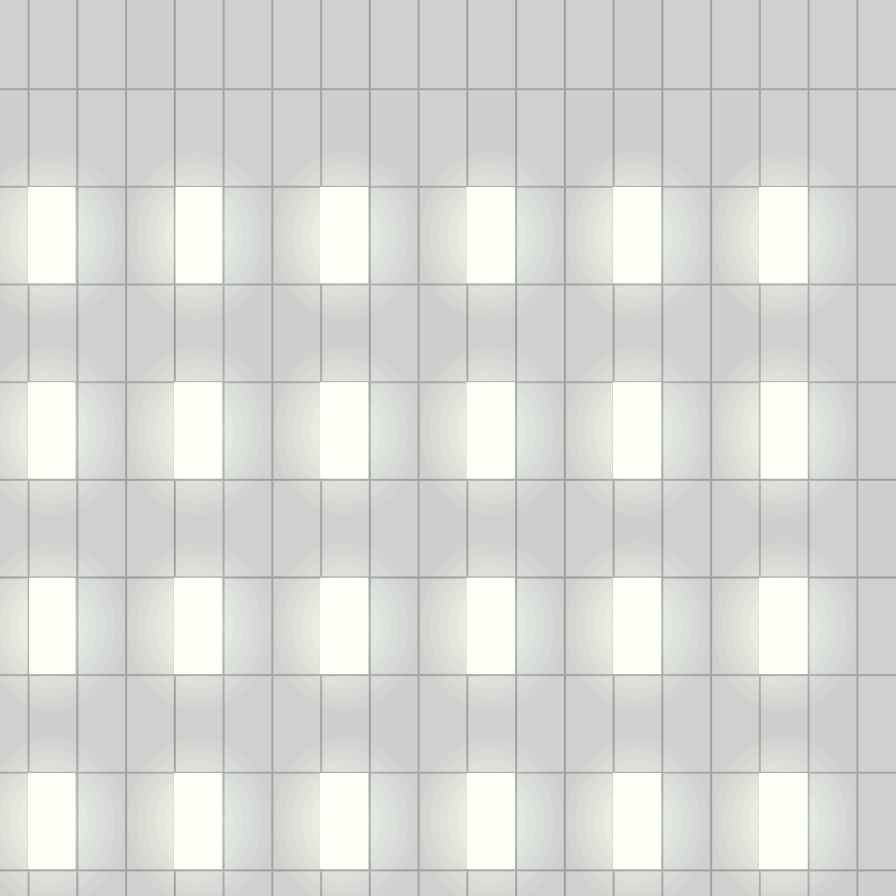
Give the GLSL for this pattern, as a three.js fragment shader.

```glsl
// Grey panelled ceiling with a regular array of glowing rectangular lamps.
varying vec2 vUv;

// Layout, in canvas units
const vec2 PANEL = vec2(0.05441, 0.10898);   // size of one panel
const vec2 ORIGIN = vec2(0.0319, 0.0286);    // lower left corner of the first lamp panel
const vec2 STRIDE = vec2(3.0, 2.0);          // panels from lamp to lamp
const vec2 LAMPS = vec2(6.0, 4.0);           // lamps across and up
const float LINE_HALF = 0.0011;              // half width of a joint
const float SOFT = 0.0009;                   // edge smoothing

// Glow
const vec2 GLOW_RADIUS = vec2(0.081, 0.095);
const float GLOW_BANDS = 8.0;
const float BAND_BLUR = 0.35;

// Variation
const float PANEL_VARIATION = 0.006;
const float LINE_VARIATION = 0.2;
const float DARK_EDGE_CHANCE = 0.15;

// Colours
const vec3 PANEL_COLOR = vec3(0.815, 0.816, 0.811);
const vec3 JOINT_COLOR = vec3(0.60, 0.605, 0.60);
const vec3 LAMP_COLOR = vec3(0.995, 1.0, 0.97);
const vec3 WARM_GLOW = vec3(0.945, 0.955, 0.895);
const vec3 COOL_GLOW = vec3(0.905, 0.935, 0.905);

float hash(vec2 p) {
  vec3 q = fract(vec3(p.xyx) * 0.1031);
  q += dot(q, q.yzx + 33.33);
  return fract((q.x + q.y) * q.z);
}

// Coverage of the joint nearest to a coordinate measured in panels
float joint(float coord, float size, float seed) {
  float nearest = floor(coord + 0.5);
  float dist = abs(coord - nearest) * size;
  float strength = 1.0 - LINE_VARIATION * hash(vec2(nearest + 40.0, seed));
  return strength * (1.0 - smoothstep(LINE_HALF - SOFT, LINE_HALF + SOFT, dist));
}

// Coverage of a box given by two opposite corners
float box(vec2 p, vec2 low, vec2 high) {
  vec2 d = max(low - p, p - high);
  return 1.0 - smoothstep(-0.5 * SOFT, 0.5 * SOFT, max(d.x, d.y));
}

// Light falloff in soft concentric steps
float bandedGlow(vec2 offset) {
  float level = max(0.0, 1.0 - length(offset / GLOW_RADIUS)) * GLOW_BANDS;
  float stepped = floor(level) + smoothstep(0.0, BAND_BLUR, fract(level));
  return clamp(1.25 * stepped / GLOW_BANDS, 0.0, 1.0);
}

void main() {
  vec2 grid = (vUv - ORIGIN) / PANEL;

  // Nearest lamp, and the position relative to its panel
  vec2 lampId = floor((grid - 0.5) / STRIDE + 0.5);
  lampId = clamp(lampId, vec2(0.0), LAMPS - 1.0);
  vec2 local = (grid - lampId * STRIDE) * PANEL;
  vec2 offset = local - 0.5 * PANEL;

  // Panels, slightly uneven in tone
  float tone = hash(floor(grid) + 20.0) - 0.5;
  vec3 color = PANEL_COLOR + PANEL_VARIATION * tone;

  // Halo, warmer on the left and cooler on the right
  float glow = bandedGlow(offset);
  float side = smoothstep(-0.03, 0.03, offset.x);
  color = mix(color, mix(WARM_GLOW, COOL_GLOW, side), glow);

  // Joints, washed out by the light
  float lines = max(joint(grid.x, PANEL.x, 3.0), joint(grid.y, PANEL.y, 11.0));
  color = mix(color, JOINT_COLOR, lines * (1.0 - 0.35 * glow));

  // Lamps, a few of which leave the joint on their left uncovered
  float darkEdge = step(hash(lampId + 7.0), DARK_EDGE_CHANCE);
  float rightInset = mix(0.0024, 0.0012, lampId.x / (LAMPS.x - 1.0));
  vec2 low = vec2(mix(-0.0010, 0.0008, darkEdge), 0.0014);
  vec2 high = PANEL - vec2(rightInset, 0.0002);
  color = mix(color, LAMP_COLOR, box(local, low, high));

  gl_FragColor = vec4(color, 1.0);
}
```
